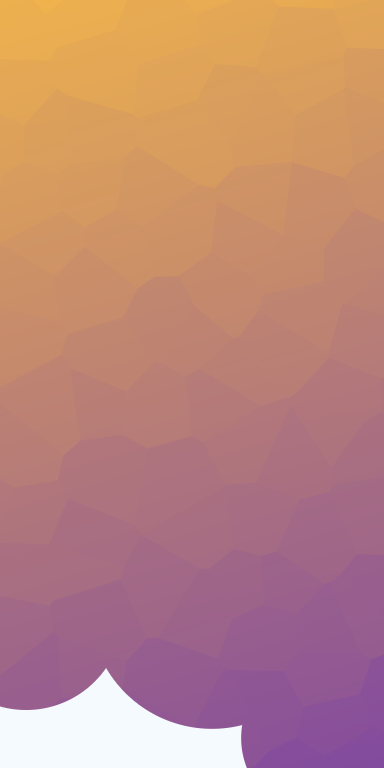
Give the GLSL for this background, as a Shadertoy shader.

```glsl
// Sunset gradient from amber to violet, broken into soft Voronoi facets,
// above a pale scalloped bank at the foot. Each facet takes most of its tone
// from its own site; the bank is what three large discs leave uncovered.

vec2 hash2(vec2 p) {
    vec3 q = fract(vec3(p.xyx) * vec3(0.1031, 0.1030, 0.0973));
    q += dot(q, q.yzx + 33.33);
    return fract((q.xx + q.yz) * q.zy);
}

// Position along the tilted gradient: 0 at top left, 1 at bottom right
float sunsetDepth(vec2 p) {
    return 0.05 + 0.95 * (2.0 - p.y + 0.3 * p.x) / 2.3;
}

// Tone of one facet, keeping a little of the smooth gradient inside it
float facetTone(vec2 site, vec2 p) {
    float shade = hash2(floor(site * 91.0)).x - 0.5;
    return mix(sunsetDepth(p), sunsetDepth(site), 0.6) + 0.03 * shade;
}

// Blend the two nearest facets across their shared border
float facets(vec2 p, float pixel) {
    vec2 density = vec2(5.6, 7.0);
    vec2 cell = floor(p * density);
    vec2 nearSite = vec2(0.0), nextSite = vec2(0.0);
    float nearDist = 1e3, nextDist = 1e3;
    for (int j = -2; j <= 2; j++) {
        for (int i = -2; i <= 2; i++) {
            vec2 id = cell + vec2(i, j);
            vec2 site = (id + 0.05 + 0.9 * hash2(id + 40.0)) / density;
            float dist = dot(site - p, site - p);
            if (dist < nearDist) {
                nextDist = nearDist;
                nextSite = nearSite;
                nearDist = dist;
                nearSite = site;
            } else if (dist < nextDist) {
                nextDist = dist;
                nextSite = site;
            }
        }
    }
    float border = (nextDist - nearDist) / (2.0 * length(nextSite - nearSite) + 1e-5);
    float blend = clamp(0.5 + border / pixel, 0.5, 1.0);
    return mix(facetTone(nextSite, p), facetTone(nearSite, p), blend);
}

float disc(vec2 p, vec2 center, float radius) {
    return length(p - center) - radius;
}

// Signed distance to the pale bank, negative inside
float bankDistance(vec2 p) {
    float sky = disc(p, vec2(0.068, 0.404), 0.253);
    sky = min(sky, disc(p, vec2(0.552, 0.421), 0.319));
    sky = min(sky, disc(p, vec2(0.839, 0.078), 0.211));
    return max(-sky, max(p.y - 0.28, p.x - 0.75));
}

void mainImage(out vec4 fragColor, in vec2 fragCoord) {
    // Canvas units: width 1, height 2
    vec2 p = fragCoord / iResolution.xy * vec2(1.0, 2.0);
    float pixel = 1.0 / iResolution.x;

    // Faceted sky
    vec3 amber = vec3(0.96, 0.72, 0.285);
    vec3 violet = vec3(0.51, 0.29, 0.62);
    vec3 color = mix(amber, violet, clamp(facets(p, pixel), 0.0, 1.0));

    // Pale bank
    float bank = clamp(0.5 - bankDistance(p) / pixel, 0.0, 1.0);
    color = mix(color, vec3(0.955, 0.98, 0.995), bank);

    fragColor = vec4(color, 1.0);
}
```
